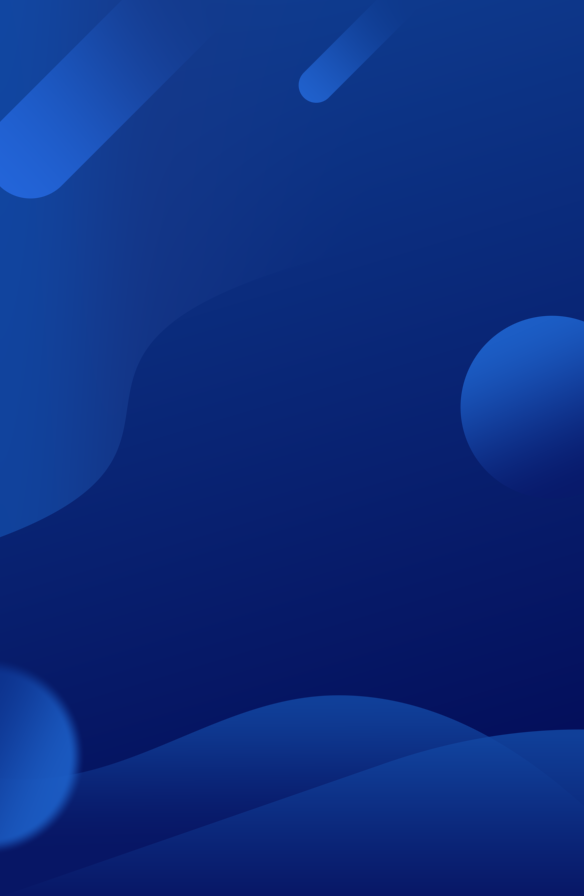
This background is drawn by a WebGL 1 fragment shader. Its source:

```glsl
precision highp float;
// Deep blue abstract backdrop: a diagonal gradient with a curved side panel,
// fading capsules, shaded discs and two translucent waves along the bottom.
// Each shape is a signed distance, layered with its own gradient and opacity.

uniform vec2 u_resolution;

// Coverage of a shape: 1 inside (negative distance), 0 outside.
float cover(float dist, float blur) {
  return 1.0 - smoothstep(-blur, blur, dist);
}

// Diagonal capsule, rounded at its lower end and fading out along its length.
float capsule(vec2 p, vec2 end, float radius, float fadeLength, float blur) {
  vec2 q = p - end;
  float along = dot(q, vec2(0.7071));
  float dist = length(q - vec2(0.7071) * max(along, 0.0)) - radius;
  return cover(dist, blur) * (1.0 - smoothstep(-0.35, 1.0, along / fadeLength));
}

// Height of the rear wave: a cosine rise followed by a parabolic fall.
float rearWave(float x) {
  float d = x - 0.378;
  float drop = d < 0.0 ? 0.0469 * (1.0 - cos(8.94 * max(d, -0.378))) : 1.65 * d * d;
  return 0.224 - drop;
}

// Height of the front wave: a straight slope that levels off.
float frontWave(float x) {
  float bend = max(x - 0.43, 0.0);
  return 0.347 * x - 0.001 - 0.8 * bend * bend;
}

void main() {
  vec2 p = gl_FragCoord.xy / u_resolution.y;
  float edge = 0.8 / u_resolution.y;

  // Base gradient, darkening downwards and to the right
  float shade = clamp(1.0 - p.y + 0.3 * p.x, 0.0, 1.0);
  vec3 color = mix(vec3(0.06, 0.25, 0.58), vec3(0.015, 0.06, 0.36), shade);

  // Side panel behind a cubic S-curve, dissolving to the right
  float e = p.y - 0.544;
  float slope = 0.15 + 122.0 * e * e;
  float curve = 0.142 + 0.15 * e + 40.7 * e * e * e;
  float panel = cover((p.x - curve) / sqrt(1.0 + slope * slope), edge);
  vec3 panelColor = mix(vec3(0.07, 0.28, 0.64), vec3(0.09, 0.22, 0.54), smoothstep(0.0, 0.2, p.x));
  color = mix(color, panelColor, panel * 0.85 * (1.0 - smoothstep(0.05, 0.42, p.x)));

  // Capsules
  color = mix(color, vec3(0.14, 0.40, 0.86), capsule(p, vec2(0.034, 0.828), 0.0495, 0.27, edge));
  color = mix(color, vec3(0.13, 0.39, 0.82), capsule(p, vec2(0.353, 0.905), 0.0197, 0.14, edge));

  // Right disc, lit from the upper left
  vec2 q = (p - vec2(0.616, 0.5456)) / 0.102;
  float light = smoothstep(-1.0, 1.1, dot(q, vec2(-0.4, 0.92)));
  vec3 discColor = mix(vec3(0.03, 0.10, 0.42), vec3(0.11, 0.37, 0.78), light);
  color = mix(color, discColor, cover((length(q) - 1.0) * 0.102, edge));

  // Rear and front waves, bright at the crest
  vec3 deep = vec3(0.03, 0.09, 0.40);
  vec3 crest = vec3(0.07, 0.28, 0.64);
  vec3 rearColor = mix(deep, crest, smoothstep(0.05, 0.25, p.y));
  color = mix(color, rearColor, 0.9 * cover((p.y - rearWave(p.x)) * 0.9, edge));
  vec3 frontColor = mix(deep, crest, clamp(p.y / 0.18, 0.0, 1.0));
  color = mix(color, frontColor, 0.85 * cover((p.y - frontWave(p.x)) * 0.94, edge));

  // Soft-edged disc at the left, glowing towards its rim
  vec2 s = (p - vec2(-0.0156, 0.156)) / 0.1016;
  float rim = smoothstep(-0.4, 0.9, dot(s, vec2(0.9, -0.44)));
  vec3 glow = mix(vec3(0.05, 0.20, 0.56), vec3(0.11, 0.37, 0.78), rim);
  color = mix(color, glow, 0.92 * cover((length(s) - 1.0) * 0.1016, 0.009));

  gl_FragColor = vec4(color, 1.0);
}
```
